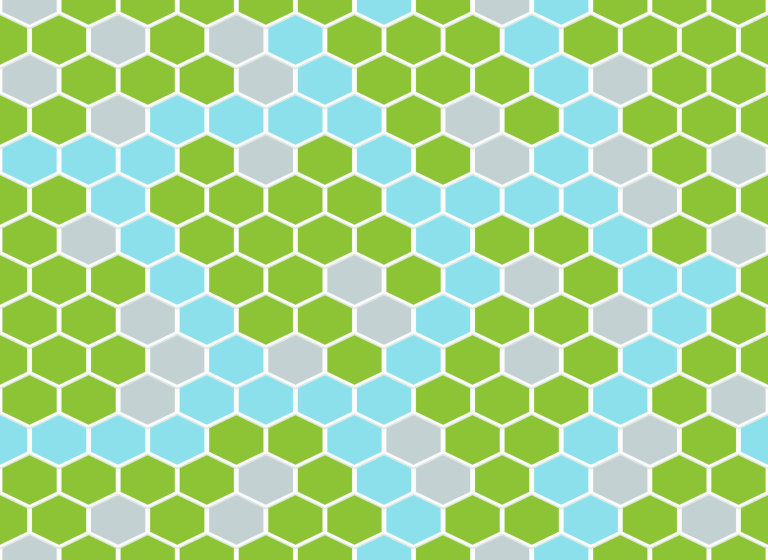
Write a Shadertoy shader that draws this pattern.

```glsl
const vec2 REPEATS = vec2(13.0, 14.0);   // columns, rows (rows must be even)
const float ROW_HEIGHT = 0.678;          // in column widths
const float SLOPE = 0.48;                // pitch of the slanted sides
const float SIDE_GAP = 0.041;            // half width of the upright joints
const float SLANT_GAP = 0.035;           // half width of the slanted joints
const float SEED = 3.7;
const vec3 GREEN = vec3(0.55, 0.77, 0.21);
const vec3 BLUE  = vec3(0.55, 0.88, 0.92);
const vec3 GREY  = vec3(0.765, 0.82, 0.825);
const vec3 JOINT = vec3(0.99);
const vec3 RIM   = vec3(0.87, 0.90, 0.88);
const float TAU = 6.2831853;

// Row and column span of the branches that join the winding paths
const int BRANCH_COUNT = 6;
const vec3 BRANCHES[BRANCH_COUNT] = vec3[](
    vec3(2, 3, 6), vec3(3, 0, 2.5), vec3(4, 7, 10),
    vec3(6, 11, 12), vec3(9, 3.5, 6.5), vec3(10, 0, 3));

float hash(vec2 p) {
    return fract(sin(dot(p, vec2(12.9898, 78.233)) + SEED) * 4375.85);
}

// Centres lie on half columns; rounding keeps them exact after wrapping
vec2 wrapCell(vec2 cell) {
    return floor(mod(cell + 0.1, REPEATS) * 2.0) * 0.5;
}

// x: distance to the upright sides, y: distance to the slanted sides
vec2 hexSides(vec2 q) {
    vec2 normal = normalize(vec2(SLOPE, 1.0));
    q = abs(q);
    return vec2(q.x - 0.5, dot(q - vec2(0.25, 0.5 * ROW_HEIGHT), normal));
}

// Three wandering lines, one cell wide, and their branches
bool isPath(vec2 cell) {
    float row = cell.y;
    float t = TAU * row / REPEATS.y;
    float rightPath = 10.2 - 1.05 * cos(t);
    float midPath = 6.57 - 0.9 * cos(t) + 0.17 * sin(t)
                  - 0.5 * sin(2.0 * t) - 0.25 * cos(3.0 * t);
    float leftPath = 3.0 - 0.8 * sin(TAU * (row - 2.0) / 8.0);

    bool onPath = abs(cell.x - rightPath) < 0.5 || abs(cell.x - midPath) < 0.5;
    onPath = onPath || (row > 1.5 && row < 10.5 && abs(cell.x - leftPath) < 0.5);
    for (int i = 0; i < BRANCH_COUNT; i++) {
        vec3 b = BRANCHES[i];
        onPath = onPath || (abs(row - b.x) < 0.5 && cell.x > b.y - 0.1 && cell.x < b.z + 0.1);
    }
    return onPath;
}

float priority(vec2 cell) {
    cell = wrapCell(cell);
    return isPath(cell) ? -1.0 : hash(cell);
}

// Grey cells are local peaks of the hash, which spreads them out
vec3 cellColor(vec2 cell) {
    cell = wrapCell(cell);
    if (isPath(cell)) return BLUE;
    float rival = -1.0;
    for (float side = -1.0; side < 1.5; side += 2.0) {
        rival = max(rival, priority(cell + vec2(side, 0.0)));
        rival = max(rival, priority(cell + vec2(0.5 * side, 1.0)));
    }
    return hash(cell) > rival ? GREY : GREEN;
}

void mainImage(out vec4 fragColor, in vec2 fragCoord) {
    vec2 grid = fragCoord / iResolution.xy * REPEATS;
    float aa = 0.75 * REPEATS.x / iResolution.x;

    // Nearest cell among the rows below and above
    float best = 1e3;
    vec2 cell = vec2(0.0), local = vec2(0.0), sides = vec2(0.0);
    for (float i = 0.0; i < 1.5; i++) {
        float row = floor(grid.y) + i;
        float shift = 0.5 - 0.5 * mod(row, 2.0);
        vec2 center = vec2(floor(grid.x - shift + 0.5) + shift, row);
        vec2 q = (grid - center) * vec2(1.0, ROW_HEIGHT);
        vec2 d = hexSides(q);
        float nearest = max(d.x, d.y);
        if (nearest < best) {
            best = nearest;
            cell = vec2(center.x, REPEATS.y - 1.0 - row);
            local = q;
            sides = d;
        }
    }

    // Pale rim on the upper slopes, fading into the joint
    float rim = smoothstep(-aa, aa, local.y) * smoothstep(-SLANT_GAP - aa, -SLANT_GAP + aa, sides.y);
    rim *= 1.0 - smoothstep(-0.6 * SLANT_GAP, 0.0, sides.y);
    vec3 color = mix(JOINT, RIM, rim);

    // Flat face
    float face = max(sides.x + SIDE_GAP, sides.y + SLANT_GAP);
    color = mix(cellColor(cell), color, smoothstep(-aa, aa, face));
    fragColor = vec4(color, 1.0);
}
```
